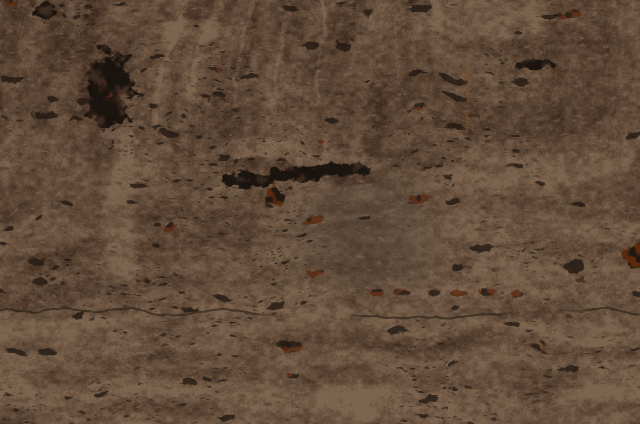
Give the GLSL for this texture, as a WebGL 1 fragment shader.

```glsl
precision highp float;
// Brown travertine slab: layered strata, curved ribbons, pale veins, pits and rusty cavities.
uniform vec2 u_resolution;

const vec3 UMBER = vec3(0.28, 0.195, 0.145);
const vec3 BROWN = vec3(0.375, 0.287, 0.217);
const vec3 SAND = vec3(0.475, 0.38, 0.298);
const vec3 HOLLOW = vec3(0.13, 0.095, 0.07);
const vec3 RUST = vec3(0.36, 0.16, 0.06);

float hash(vec2 p) {
  vec3 q = fract(p.xyx * 0.1031);
  q += dot(q, q.yzx + 33.33);
  return fract((q.x + q.y) * q.z);
}

float noise(vec2 p) {
  vec2 i = floor(p), f = fract(p);
  f = f * f * (3.0 - 2.0 * f);
  return mix(mix(hash(i), hash(i + vec2(1.0, 0.0)), f.x),
             mix(hash(i + vec2(0.0, 1.0)), hash(i + vec2(1.0)), f.x), f.y);
}

float fbm(vec2 p) {
  float sum = 0.0, amp = 0.5;
  for (int i = 0; i < 5; i++) {
    sum += amp * noise(p);
    p = p * 2.03 + 19.7;
    amp *= 0.5;
  }
  return sum / 0.97;
}

float boxDistance(vec2 p, vec2 halfSize) {
  vec2 d = abs(p) - halfSize;
  return length(max(d, 0.0)) + min(max(d.x, d.y), 0.0);
}

// Soft ellipse; the ragged value disturbs its outline.
float blob(vec2 p, vec2 centre, vec2 radius, float ragged, float soft) {
  float d = length((p - centre) / radius) + ragged;
  return 1.0 - smoothstep(1.0 - soft, 1.0 + soft, d);
}

// Upright streak with soft sides between two heights.
float streak(vec2 p, float x, float lean, float width, float low, float high) {
  float side = 1.0 - smoothstep(0.3, 1.0, abs(p.x - x - lean * (p.y - low)) / width);
  return side * smoothstep(low, low + 0.04, p.y) * (1.0 - smoothstep(high - 0.04, high, p.y));
}

// One flat irregular hole in some cells of a grid.
float pits(vec2 p, float scale, float density, float seed) {
  vec2 g = p * vec2(0.6, 1.0) * scale + seed;
  vec2 cell = floor(g);
  float pick = hash(cell + 3.1);
  vec2 centre = 0.35 + 0.3 * vec2(hash(cell + 7.7), hash(cell + 15.3));
  float size = mix(0.1, 0.33, hash(cell + 23.9));
  float ragged = (fbm(g * 5.0) - 0.5) * 1.5;
  float soft = clamp(scale / (u_resolution.y * size), 0.15, 0.6);
  return step(pick, density) * blob(fract(g), centre, vec2(size, size * 0.65), ragged, soft);
}

void main() {
  vec2 p = gl_FragCoord.xy / u_resolution.y;
  vec2 bend = vec2(fbm(p * 5.0), fbm(p * 5.0 + 41.0)) - 0.5;
  vec2 fine = vec2(fbm(p * 34.0), fbm(p * 34.0 + 11.0)) - 0.5;
  vec2 q = p + 0.08 * bend + 0.012 * fine;
  float ragged = (fbm(p * 45.0) - 0.5) * 1.8;

  // Flat strata below, upright columns at upper left, basin ribbons at upper right
  float upper = smoothstep(0.46, 0.62, q.y);
  float strata = fbm(vec2(q.x * 2.5, q.y * 26.0));
  float columns = fbm(vec2(q.x * 22.0 - q.y * 4.0, q.y * 4.0));
  float basin = boxDistance(q - vec2(1.15, 1.06), vec2(0.17, 0.26));
  float ribbons = fbm(vec2(basin * 22.0 + 5.0, q.x * 1.5));
  float layers = mix(strata, mix(columns, ribbons, smoothstep(0.82, 0.98, q.x)), upper);

  // Brightness of the stone, with mottling and grain
  float tone = 0.5 + 1.25 * (layers - 0.5) + 0.9 * (fbm(q * vec2(7.0, 10.0)) - 0.5);
  tone += mix(0.1, -0.12, upper);
  tone += 1.0 * (fbm(p * vec2(65.0, 90.0)) - 0.5) + 0.3 * (noise(p * 310.0) - 0.5);

  // Pale column, ledge and patches; dark band under the ledge
  float ledgeSpan = smoothstep(0.5, 0.56, p.x) * (1.0 - smoothstep(0.86, 0.93, p.x));
  float ledgeY = q.y - 0.635 - 0.02 * sin(p.x * 11.0 - 5.0);
  tone += 0.35 * ledgeSpan * (1.0 - smoothstep(0.015, 0.028, abs(ledgeY)));
  tone -= 0.35 * ledgeSpan * (1.0 - smoothstep(0.008, 0.02, abs(ledgeY + 0.036)));
  tone += 0.4 * streak(q, 0.31, -0.08, 0.05, 0.32, 0.72);
  tone += 0.35 * blob(q, vec2(0.45, 0.93), vec2(0.08, 0.03), ragged * 0.3, 0.15);
  tone += 0.35 * blob(q, vec2(1.14, 0.96), vec2(0.13, 0.06), ragged * 0.3, 0.25);

  // Leaning pale veins
  for (int i = 0; i < 5; i++) {
    float k = float(i);
    float wide = mix(0.007, 0.02, hash(vec2(k, 5.0)));
    float low = 0.66 + 0.1 * hash(vec2(k, 8.0));
    tone += 0.3 * streak(q, 0.36 + 0.1 * k, 0.2 - 0.07 * k, wide, low, 1.1) * (0.5 + noise(p * 120.0));
  }
  vec3 stone = mix(UMBER, BROWN, clamp(tone * 2.0, -0.25, 1.0));
  stone = mix(stone, SAND, clamp(tone * 2.0 - 1.0, 0.0, 1.15));
  float cool = blob(q, vec2(0.87, 0.44), vec2(0.16, 0.13), 0.0, 0.6);
  stone = mix(stone, vec3(0.32, 0.262, 0.22), 0.4 * cool);

  // Scattered pits, pale flecks and a thin wandering crack
  float cluster = smoothstep(0.35, 0.65, fbm(p * 6.0 + 8.0));
  float holes = max(pits(q, 24.0, 0.13, 2.0), pits(q, 52.0, 0.22, 31.0) * cluster);
  holes = max(holes, 0.7 * pits(q, 95.0, 0.25, 67.0) * cluster);
  float crackY = abs(p.y - 0.255 - 0.05 * (fbm(vec2(p.x * 7.0, 2.0)) - 0.5));
  float crack = (1.0 - smoothstep(0.001, 0.004, crackY)) * smoothstep(0.4, 0.6, noise(p * 9.0));
  stone = mix(stone, SAND * 1.08, 0.45 * pits(q + 0.3, 70.0, 0.25, 90.0));
  stone = mix(stone, HOLLOW, max(0.8 * holes, 0.55 * crack));

  // Large cavities: tall slot, row under the ledge, corner chip and eye
  float cavity = blob(p, vec2(0.255, 0.79), vec2(0.045, 0.1), ragged, 0.12);
  for (int i = 0; i < 3; i++) {
    vec2 centre = vec2(0.585 + 0.11 * float(i), 0.575 + 0.013 * float(i));
    cavity = max(cavity, blob(p, centre, vec2(0.055, 0.016), ragged, 0.15));
  }
  cavity = max(cavity, blob(p, vec2(0.105, 0.97), vec2(0.025, 0.02), ragged, 0.12));
  cavity = max(cavity, blob(p, vec2(1.265, 0.85), vec2(0.036, 0.014), ragged, 0.15));
  vec3 depth = mix(HOLLOW * 0.65, UMBER * 0.85, smoothstep(0.45, 0.75, fbm(p * 38.0 + 4.0)));
  stone = mix(stone, depth, 0.94 * cavity);

  // Rusty hollows and one ochre vein
  float rust = 0.8 * pits(q + 0.7, 20.0, 0.035, 50.0);
  rust = max(rust, blob(p, vec2(0.65, 0.537), vec2(0.017, 0.02), ragged, 0.15));
  rust = max(rust, blob(p, vec2(1.495, 0.4), vec2(0.022, 0.026), ragged, 0.15));
  for (int i = 0; i < 6; i++) {
    vec2 centre = vec2(0.89 + 0.065 * float(i), 0.305 + 0.012 * (hash(vec2(float(i), 2.0)) - 0.5));
    rust = max(rust, 0.8 * blob(p, centre, vec2(0.018, 0.009), ragged, 0.2));
  }
  stone = mix(stone, mix(HOLLOW, RUST, smoothstep(0.35, 0.6, noise(p * 85.0))), rust);
  float ochre = streak(p + 0.02 * fine, 1.1, 0.03, 0.005, 0.66, 0.9) * noise(p * 40.0);
  stone = mix(stone, vec3(0.5, 0.32, 0.15), 0.7 * ochre);

  gl_FragColor = vec4(stone, 1.0);
}
```
